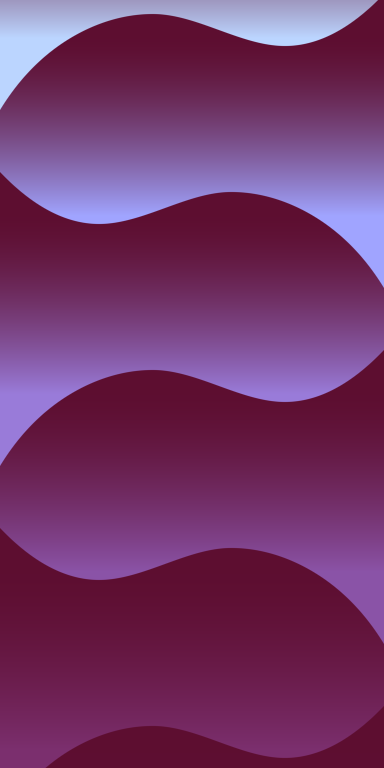
A Shadertoy shader for this background:

```glsl
// Stacked wavy bands, alternately mirrored, each fading from wine to a lighter tint.
const float SPACING = 0.4635;    // depth between bands, canvas width = 1
const float FADE_START = 0.099;  // depth where the first band starts to fade
const int BANDS = 5;
const vec3 WINE = vec3(0.365, 0.055, 0.190);
const vec3 TINTS[6] = vec3[6](
    vec3(0.735, 0.835, 1.000),
    vec3(0.628, 0.645, 1.000),
    vec3(0.600, 0.482, 0.850),
    vec3(0.543, 0.325, 0.655),
    vec3(0.482, 0.184, 0.431),
    vec3(0.420, 0.110, 0.300));

// Depth of the band edge: steep shoulder, soft dip, then a rising tail.
float crestDepth(float x) {
    const float PEAK_X = 0.398, DIP_X = 0.742;
    const float PEAK = 0.0365, DIP = 0.1198;
    if (x < PEAK_X) {
        float u = 1.0 - x / PEAK_X;
        return PEAK + 0.25 * (0.85 * u * u + 0.15 * pow(u, 6.0));
    }
    if (x < DIP_X) return mix(PEAK, DIP, smoothstep(PEAK_X, DIP_X, x));
    float tail = (x - DIP_X) / (1.0 - DIP_X);
    return DIP - 0.1354 * tail * tail;
}

// Approximate signed distance below the edge, corrected for its slope.
float belowCrest(float x, float depth) {
    const float STEP = 0.002;
    float slope = (crestDepth(x + STEP) - crestDepth(x - STEP)) / (2.0 * STEP);
    return (depth - crestDepth(x)) / sqrt(1.0 + slope * slope);
}

// Eased vertical fade that ends where the next band begins to fade.
vec3 bandColor(int band, float depth) {
    float start = FADE_START + float(band - 1) * SPACING;
    float t = clamp((depth - start) / SPACING, 0.0, 1.0);
    return mix(WINE, TINTS[band], pow(t, 1.55));
}

void mainImage(out vec4 fragColor, in vec2 fragCoord) {
    vec2 uv = fragCoord / iResolution.xy;
    float depth = 2.0 * (1.0 - uv.y);
    float edge = 1.0 / iResolution.x;

    // Backdrop, then each band painted over the one above it.
    vec3 color = bandColor(0, depth);
    for (int band = 1; band <= BANDS; band++) {
        float x = band % 2 == 1 ? uv.x : 1.0 - uv.x;
        float d = belowCrest(x, depth - float(band - 1) * SPACING);
        float cover = smoothstep(-0.7 * edge, 0.7 * edge, d);
        color = mix(color, bandColor(band, depth), cover);
    }
    fragColor = vec4(color, 1.0);
}
```
